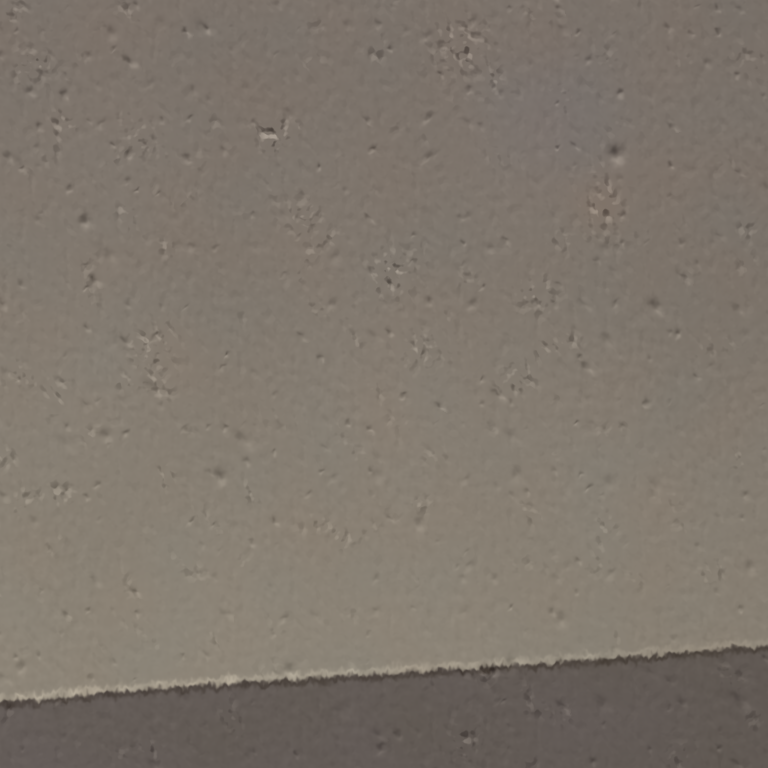
Write a three.js fragment shader that draws this texture.

```glsl
// Weathered plaster slab, lit from above, ending in a rough sloping lower lip.
// Soft gradients set the tone; thresholded gradient noise is embossed into small
// chips, gathered by worn spots, and the same noise frays the lip.
varying vec2 vUv;

vec2 hash2(vec2 p) {
  p = vec2(dot(p, vec2(127.1, 311.7)), dot(p, vec2(269.5, 183.3)));
  return fract(sin(p) * 43758.5);
}

float gradientNoise(vec2 p) {
  vec2 cell = floor(p), f = fract(p);
  vec2 w = f * f * f * (f * (f * 6.0 - 15.0) + 10.0);
  vec2 e = vec2(0.0, 1.0);
  float a = dot(hash2(cell) * 2.0 - 1.0, f);
  float b = dot(hash2(cell + e.yx) * 2.0 - 1.0, f - e.yx);
  float c = dot(hash2(cell + e.xy) * 2.0 - 1.0, f - e.xy);
  float d = dot(hash2(cell + 1.0) * 2.0 - 1.0, f - 1.0);
  return mix(mix(a, b, w.x), mix(c, d, w.x), w.y);
}

// Depth of the ragged chips, 0 on the untouched surface.
float chipDepth(vec2 p) {
  float n = gradientNoise(p * vec2(88.0, 80.0)) + 0.35 * gradientNoise(p * 170.0 + 13.0);
  return smoothstep(0.06, 0.42, n);
}

// Soft round patch where chips are allowed to show.
float spot(vec2 p, vec2 centre, float radius) {
  vec2 d = (p - centre) / radius;
  return exp(-dot(d, d));
}

// Signed relief of one pit: dark core, lit lower rim.
float pit(vec2 d, float radius) {
  vec2 core = d / radius;
  vec2 rim = core - vec2(0.5, -1.6);
  return 0.75 * exp(-dot(rim, rim)) - exp(-dot(core, core));
}

// Sparse pits, one per grid cell, most of them too faint to see.
float scatteredPits(vec2 p, float scale, float seed) {
  vec2 q = p * scale + seed;
  vec2 cell = floor(q);
  vec2 rnd = hash2(cell + seed);
  vec2 d = fract(q) - mix(vec2(0.32), vec2(0.68), hash2(cell + 41.0));
  d.x += d.y * (rnd.y * 1.6 - 0.8);
  return pit(d, mix(0.08, 0.13, rnd.y)) * pow(rnd.x, 7.0);
}

void main() {
  vec2 p = vUv;

  // Wall tone: lighter toward the lower left
  vec3 wall = mix(vec3(0.547, 0.515, 0.464), vec3(0.484, 0.448, 0.416),
                  smoothstep(0.05, 1.0, p.y + 0.10 * (p.x - 0.4)));
  wall *= 1.0 - 0.025 * smoothstep(0.6, 1.0, p.x);
  wall += 0.012 * gradientNoise(p * vec2(5.0, 4.0) + 3.0);
  wall += vec3(0.009, -0.003, -0.008) * gradientNoise(p * 11.0 + 17.0);
  wall += vec3(-0.006, -0.003, 0.010) * spot(p, vec2(0.72, 0.85), 0.09);
  wall += vec3(0.016, 0.002, -0.006) * spot(p, vec2(0.78, 0.73), 0.04);

  // Shaded face below the lip
  vec3 shade = mix(vec3(0.395, 0.364, 0.348), vec3(0.378, 0.348, 0.326), p.x);
  shade += vec3(0.010, 0.008, 0.018) * gradientNoise(p * 9.0 + 5.0);

  // Frayed lip
  float lip = 0.086 + 0.074 * p.x + 0.002 * sin(p.x * 6.3);
  lip += 0.004 * gradientNoise(vec2(p.x * 30.0, 2.0));
  lip += 0.007 * gradientNoise(vec2(p.x * 90.0, p.y * 60.0));
  lip += 0.006 * gradientNoise(vec2(p.x * 190.0, p.y * 120.0 + 8.0));
  float above = p.y - lip;
  vec3 col = mix(shade, wall, smoothstep(-0.003, 0.003, above));

  // Soft uneven grain
  float patches = smoothstep(-0.25, 0.4, gradientNoise(p * 7.0 + 9.0));
  float grain = gradientNoise(p * vec2(60.0, 75.0) + 21.0)
              + 0.8 * gradientNoise(p * vec2(130.0, 115.0));
  col += 0.020 * grain * mix(0.6, 1.2, patches);

  // Worn spots: large fixed ones, then a thin random spread
  float worn = 1.3 * spot(p, vec2(0.508, 0.645), 0.024);
  worn += 0.9 * spot(p, vec2(0.600, 0.940), 0.032);
  worn += 0.9 * spot(p, vec2(0.184, 0.818), 0.018);
  worn += 1.0 * spot(p, vec2(0.355, 0.820), 0.015);
  worn += 0.9 * spot(p, vec2(0.045, 0.918), 0.020);
  worn += 0.9 * spot(p, vec2(0.195, 0.542), 0.024);
  worn += 0.8 * spot(p, vec2(0.550, 0.543), 0.020);
  worn += 0.8 * spot(p, vec2(0.785, 0.725), 0.022);
  worn += 0.7 * spot(p, vec2(0.395, 0.715), 0.022);
  worn += 0.7 * spot(p, vec2(0.675, 0.510), 0.020);
  worn += 0.7 * spot(p, vec2(0.700, 0.615), 0.022);
  worn += 0.7 * spot(p, vec2(0.605, 0.036), 0.024);
  float strew = smoothstep(0.12, 0.5, gradientNoise(p * 21.0 + 6.0));
  worn += strew * mix(0.35, 0.8, patches);
  worn += 0.10;

  // Emboss: chips are dark, the surface just below them catches light
  float relief = worn * (0.85 * chipDepth(p + vec2(-0.004, 0.009)) - chipDepth(p));

  // Single pits on top
  vec2 ragged = p + 0.004 * vec2(gradientNoise(p * 120.0), gradientNoise(p * 120.0 + 50.0));
  for (int i = 0; i < 3; i++) {
    float k = float(i);
    relief += 0.75 * scatteredPits(ragged, 17.0 + 8.0 * k, 7.3 * k + 2.1);
  }
  relief += pit(ragged - vec2(0.800, 0.804), 0.008);
  relief += 0.8 * pit(ragged - vec2(0.286, 0.384), 0.007);
  relief += 0.8 * pit(ragged - vec2(0.109, 0.716), 0.006);
  relief *= mix(0.7, 1.0, smoothstep(0.1, 0.65, p.y));
  col += clamp(relief, -1.2, 1.0) * vec3(0.165, 0.160, 0.150);

  // Broken bright crest and dark undercut follow the lip
  float wear = clamp(0.7 + 1.5 * gradientNoise(vec2(p.x * 45.0, 31.0)), 0.1, 1.3);
  float crest = exp(-pow((above - 0.005) / 0.0042, 2.0));
  float undercut = exp(-pow((above + 0.004) / 0.0045, 2.0));
  col += vec3(0.150, 0.144, 0.128) * crest * wear * mix(1.1, 0.4, p.x);
  col -= vec3(0.120, 0.122, 0.128) * undercut * mix(1.0, 0.5, wear);

  gl_FragColor = vec4(clamp(col, 0.0, 1.0), 1.0);
}
```
